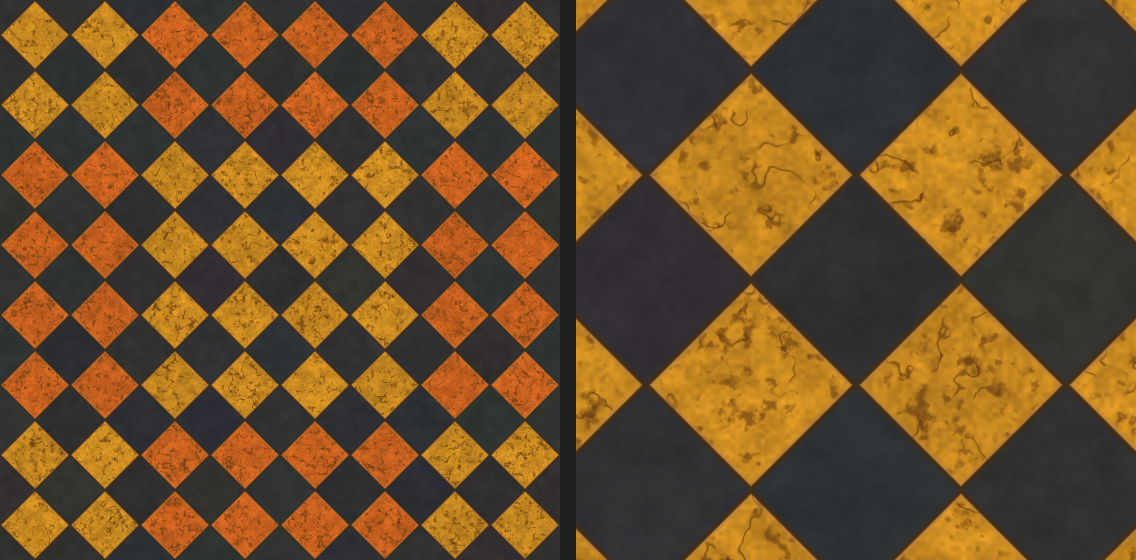
Left, the full canvas; right, a detail of the centre.
Give the GLSL for this pattern, as a Shadertoy shader.

```glsl
// Checkerboard of diamonds: cracked ochre and orange tiles in blocks on charcoal, tiling seamlessly.
const float REPEATS = 8.0;          // diamonds across and down
const float INNER_HALF = 2.0;       // half size of the central block, in diamonds
const float GROUT_OUT = -0.010;     // grout band, in cells from the diamond edge
const float GROUT_IN = 0.018;
const float RIM_IN = 0.040;         // inner limit of the pale worn rim
const float SOFTNESS = 0.006;
const float CRACK_WIDTH = 0.030;
const vec3 OCHRE = vec3(0.815, 0.560, 0.135);
const vec3 ORANGE = vec3(0.815, 0.395, 0.130);
const vec3 CHARCOAL = vec3(0.188, 0.191, 0.193);
const vec3 GROUT = vec3(0.250, 0.175, 0.100);
const vec3 CRACK = vec3(0.400, 0.235, 0.070);
const vec3 RIM = vec3(0.720, 0.500, 0.270);

float hash(vec2 p) {
    vec3 q = fract(vec3(p.xyx) * 0.1031);
    q += dot(q, q.yzx + 33.33);
    return fract((q.x + q.y) * q.z);
}

float noise(vec2 p) {
    vec2 i = floor(p), f = fract(p);
    f = f * f * (3.0 - 2.0 * f);
    return mix(mix(hash(i), hash(i + vec2(1, 0)), f.x),
               mix(hash(i + vec2(0, 1)), hash(i + vec2(1, 1)), f.x), f.y);
}

float fbm(vec2 p) {
    float sum = 0.0, amp = 0.5;
    for (int k = 0; k < 4; k++) {
        sum += amp * noise(p);
        p = mat2(1.6, 1.2, -1.2, 1.6) * p + 17.3;
        amp *= 0.5;
    }
    return sum / 0.9375;
}

// Each tile samples its own patch of noise, keyed by its wrapped index.
vec2 tilePatch(vec2 id, float seed) {
    return 20.0 + 90.0 * vec2(hash(id + seed), hash(id.yx + seed + 41.7));
}

// Bright tile: mottled glaze, broken cracks and dark pits.
vec3 glazedTile(vec2 local, vec2 id) {
    vec2 inner = step(abs(id + 0.5 - 0.5 * REPEATS), vec2(INNER_HALF));
    vec3 base = mix(OCHRE, ORANGE, abs(inner.x - inner.y));
    vec2 patchPos = tilePatch(id, 3.0);

    float mottle = fbm(local * 9.0 + patchPos);
    float grain = noise(local * 42.0 + patchPos.yx);
    vec3 col = base * (0.96 + 0.30 * (mottle - 0.5) + 0.15 * (grain - 0.5));
    col *= 0.97 + 0.06 * hash(id + 7.0);

    float ridge = abs(fbm(local * 4.5 + patchPos.yx + 5.0) - 0.5);
    float broken = smoothstep(0.30, 0.65, noise(local * 11.0 + patchPos + 9.0));
    float crack = (1.0 - smoothstep(0.0, CRACK_WIDTH, ridge)) * broken;
    float pits = smoothstep(0.58, 0.80, fbm(local * 17.0 + patchPos + 31.0));
    return mix(col, CRACK, clamp(0.62 * crack + 0.60 * pits, 0.0, 0.85));
}

// Dark tile: charcoal with a faint tint of its own.
vec3 charcoalTile(vec2 local, vec2 id) {
    vec2 patchPos = tilePatch(id, 61.0);
    vec3 tint = vec3(hash(id + 11.0), hash(id + 23.0), hash(id + 37.0)) - 0.5;
    float mottle = fbm(local * 7.0 + patchPos) - 0.5;
    float grain = noise(local * 34.0 + patchPos.yx) - 0.5;
    return CHARCOAL + 0.026 * tint + 0.045 * mottle + 0.014 * grain;
}

void mainImage(out vec4 fragColor, in vec2 fragCoord) {
    vec2 p = fragCoord / iResolution.xy * REPEATS;
    float blur = SOFTNESS + 0.7 * REPEATS / min(iResolution.x, iResolution.y);

    // Bright diamonds sit at cell centres, dark ones at cell corners.
    vec2 local = fract(p) - 0.5;
    vec2 darkLocal = fract(p + 0.5) - 0.5;
    vec2 id = mod(floor(p), REPEATS);
    vec2 darkId = mod(floor(p + 0.5), REPEATS);
    float inside = 0.5 - abs(local.x) - abs(local.y);

    // Worn rim around the bright tile.
    vec3 bright = glazedTile(local, id);
    float wear = 0.35 + 0.35 * noise(local * 16.0 + tilePatch(id, 83.0));
    float rim = 1.0 - smoothstep(RIM_IN - blur, RIM_IN + blur, inside);
    bright = mix(bright, RIM, rim * wear);

    // Charcoal, then grout, then the bright tile.
    vec3 col = charcoalTile(darkLocal, darkId);
    col = mix(col, GROUT, smoothstep(GROUT_OUT - blur, GROUT_OUT + blur, inside));
    col = mix(col, bright, smoothstep(GROUT_IN - blur, GROUT_IN + blur, inside));
    fragColor = vec4(col, 1.0);
}
```
